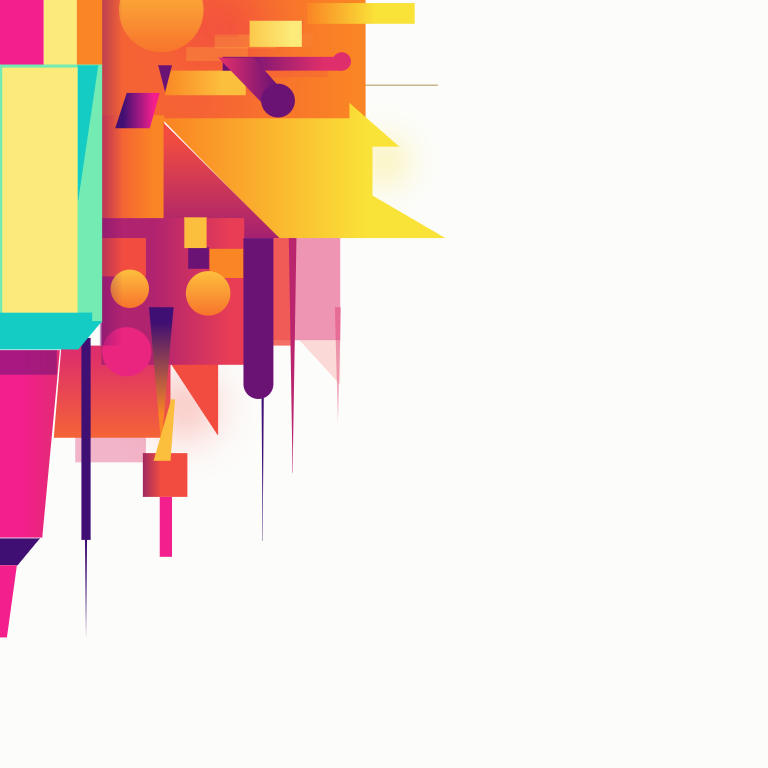
This background is drawn by a WebGL 2 fragment shader. Its source:

```glsl
#version 300 es
precision highp float;
uniform vec2 u_resolution;
out vec4 outColor;

#define UNITS 100.0
#define HAIR 0.15
#define SHARDS 8.0
#define SHARD_ALPHA 0.28
#define GLOW_ALPHA 0.25

const vec3 PAGE = vec3(.99, .99, .985);
const vec3 PINK = vec3(.95, .12, .55);
const vec3 ROSE = vec3(.87, .18, .42);
const vec3 RED = vec3(.95, .3, .25);
const vec3 ORANGE = vec3(.98, .52, .14);
const vec3 GOLD = vec3(.99, .75, .24);
const vec3 YELLOW = vec3(.98, .89, .22);
const vec3 CREAM = vec3(.99, .92, .48);
const vec3 PURPLE = vec3(.42, .07, .46);
const vec3 INDIGO = vec3(.25, .06, .45);
const vec3 TEAL = vec3(.08, .8, .77);
const vec3 MINT = vec3(.45, .92, .7);

vec2 p;      // position in hundredths of the canvas, y down from the top
float pixel; // size of one pixel in the same units
vec3 color;

float cover(float d) { return clamp(.5 - d / pixel, 0., 1.); }
float ramp(float a, float b, float x) { return clamp((x - a) / (b - a), 0., 1.); }
vec3 across(vec3 a, vec3 b, float l, float r) { return mix(a, b, ramp(l, r, p.x)); }
vec3 down(vec3 a, vec3 b, float t, float e) { return mix(a, b, ramp(t, e, p.y)); }
void paint(float mask, vec3 c) { color = mix(color, c, mask); }

// Masks: left, top, right, bottom for boxes
float box(float l, float t, float r, float b) {
  vec2 d = max(vec2(l, t) - p, p - vec2(r, b));
  return cover(max(d.x, d.y));
}
// Trapezoid: y, left, right of its top, then of its base
float trap(float t, float tl, float tr, float b, float bl, float br) {
  vec2 top = vec2(tl, tr), base = vec2(bl, br), slope = (base - top) / (b - t);
  vec2 e = top + slope * (p.y - t);
  vec2 d = vec2(e.x - p.x, p.x - e.y) / sqrt(1. + slope * slope);
  return cover(max(max(t - p.y, p.y - b), max(d.x, d.y)));
}
float needle(float x, float t, float b, float w) { return trap(t, x - w, x + w, b, x, x); }
float disc(float x, float y, float r) { return cover(length(p - vec2(x, y)) - r); }
float glow(float x, float y, float r) {
  vec2 q = (p - vec2(x, y)) / r;
  return exp(-dot(q, q));
}
float hash(float n) { return fract(sin(n * 91.7) * 437.5); }
void orb(float x, float y, float r) {
  paint(disc(x, y, r), down(GOLD, mix(ORANGE, RED, .3), y - r, y + r));
}

void upperCluster() {
  paint(box(13., 0., 47.6, 15.5), across(mix(RED, ORANGE, .4), ORANGE, 26., 46.));
  paint(.7 * glow(29., 4., 6.), RED);
  paint(box(40., .4, 54., 3.1), across(ORANGE, YELLOW, 40., 49.));
  for (float n = 1.; n <= SHARDS; n++) {
    float x = 21. + 16. * hash(n), y = 12. * hash(n + .4);
    paint(SHARD_ALPHA * box(x, y, x + 8., y + 1.8), mix(RED, GOLD, hash(n + .7)));
  }
  paint(box(32.5, 2.7, 39.3, 6.1), across(GOLD, CREAM, 31., 38.));
  paint(box(21.5, 9.2, 32., 12.4), across(ORANGE, GOLD, 21., 29.));
  orb(21., 1.3, 5.5);
  vec3 bar = across(PURPLE, ROSE, 31., 42.);
  paint(box(29., 7.4, 44.5, 9.2), bar);
  paint(disc(44.5, 8., 1.2), bar);
  paint(trap(7.5, 28.4, 33., 13.5, 34.2, 38.3), across(ROSE, PURPLE, 29., 36.));
  paint(disc(36.2, 13.1, 2.2), PURPLE);
  // Yellow sail and its shadow
  vec3 sail = across(ORANGE, YELLOW, 22., 48.);
  paint(trap(15.4, 21., 46., 31., 36.2, 46.), sail);
  paint(trap(13.4, 45.5, 45.5, 19.1, 45.5, 52.), sail);
  paint(box(45.5, 19., 48.5, 31.), sail);
  paint(trap(25.4, 48.4, 48.4, 31., 48.4, 58.), YELLOW);
  paint(box(13.2, 15., 21.4, 28.5), across(RED, ORANGE, 13., 20.));
  paint(trap(16., 21.3, 21.3, 31., 21.3, 36.4), down(RED, mix(ROSE, PURPLE, .5), 18., 31.));
  // Gems
  paint(trap(12.1, 16.5, 20.8, 16.7, 15., 19.5), across(INDIGO, PINK, 16., 20.));
  paint(needle(21.5, 8.5, 12., .9), PURPLE);
}

void lowerCluster() {
  paint(.35 * box(9.8, 56.5, 19., 60.2), ROSE);
  paint(trap(45., 8., 22.2, 57., 7., 22.2), down(ROSE, mix(RED, ORANGE, .5), 46., 58.));
  paint(trap(47., 22., 28.4, 56.6, 28.3, 28.4), RED);
  paint(box(13.2, 28.4, 31.8, 47.5), across(mix(ROSE, PURPLE, .4), mix(ROSE, RED, .5), 20., 30.));
  paint(box(13.2, 31., 19., 36.), RED);
  paint(box(27.3, 32.4, 31.7, 36.2), ORANGE);
  paint(box(24.5, 32.2, 27.2, 35.), PURPLE);
  paint(box(24., 28.3, 26.9, 32.3), GOLD);
  orb(16.9, 37.6, 2.5);
  orb(27.1, 38.2, 2.9);
  paint(disc(16.5, 45.8, 3.2), mix(ROSE, PINK, .6));
  // Pale panel, drips and rods
  paint(.5 * box(35.5, 31., 44.3, 44.3), ROSE);
  paint(.8 * box(35.5, 31., 38.3, 45.), RED);
  paint(.2 * trap(44.3, 39., 44.3, 50., 44.2, 44.3), RED);
  paint(.4 * needle(44., 40., 55., .4), ROSE);
  paint(needle(38.1, 31., 61.5, .5), mix(ROSE, PURPLE, .3));
  paint(needle(34.2, 51., 70.4, HAIR), INDIGO);
  paint(max(box(31.7, 31., 35.6, 50.), disc(33.65, 50., 1.95)), PURPLE);
  paint(needle(21., 40., 58., 1.6), down(INDIGO, ORANGE, 42., 54.));
  paint(box(18.6, 59., 24.4, 64.7), across(PURPLE, RED, 17., 21.));
  paint(trap(52., 22.3, 22.8, 60., 20., 22.2), GOLD);
  paint(box(20.8, 64.7, 22.4, 72.5), PINK);
  paint(needle(11.2, 69., 83.2, HAIR), INDIGO);
  paint(box(10.6, 44., 11.8, 70.3), INDIGO);
}

void leftBlock() {
  paint(.45 * ramp(16., 13., p.x) * box(13., 0., 16., 45.), PURPLE);
  paint(box(-1., -1., 5.7, 8.5), PINK);
  paint(box(5.7, -1., 10., 8.5), CREAM);
  paint(box(10., -1., 13.3, 8.5), ORANGE);
  // Teal casing with a bevelled corner
  paint(box(-1., 8.4, 13.3, 42.), MINT);
  paint(trap(8.5, 10.1, 12.8, 26., 10.1, 10.2), TEAL);
  paint(trap(41.8, -1., 13.3, 45.5, -1., 10.2), TEAL);
  paint(box(-1., 40.7, 12., 42.), TEAL);
  paint(box(.3, 8.8, 10.1, 40.7), CREAM);
  // Tapered pink leg
  paint(trap(45.6, -1., 7.8, 70., -1., 5.5), across(PINK, ROSE, 3., 9.));
  paint(.55 * box(-1., 45.6, 7.4, 48.8), PURPLE);
  paint(trap(70.1, -1., 5.2, 73.6, -1., 2.3), INDIGO);
  paint(trap(73.6, -1., 2.2, 83., -1., .9), PINK);
}

void main() {
  p = gl_FragCoord.xy / u_resolution;
  p = vec2(p.x, 1. - p.y) * UNITS;
  pixel = UNITS / u_resolution.y;
  color = PAGE;
  paint(GLOW_ALPHA * glow(50., 21., 4.), YELLOW);
  paint(GLOW_ALPHA * glow(24., 53., 5.), RED);
  paint(.5 * box(45., 11., 57., 11.2), GOLD * .6);
  upperCluster();
  lowerCluster();
  leftBlock();
  outColor = vec4(color, 1.);
}
```
